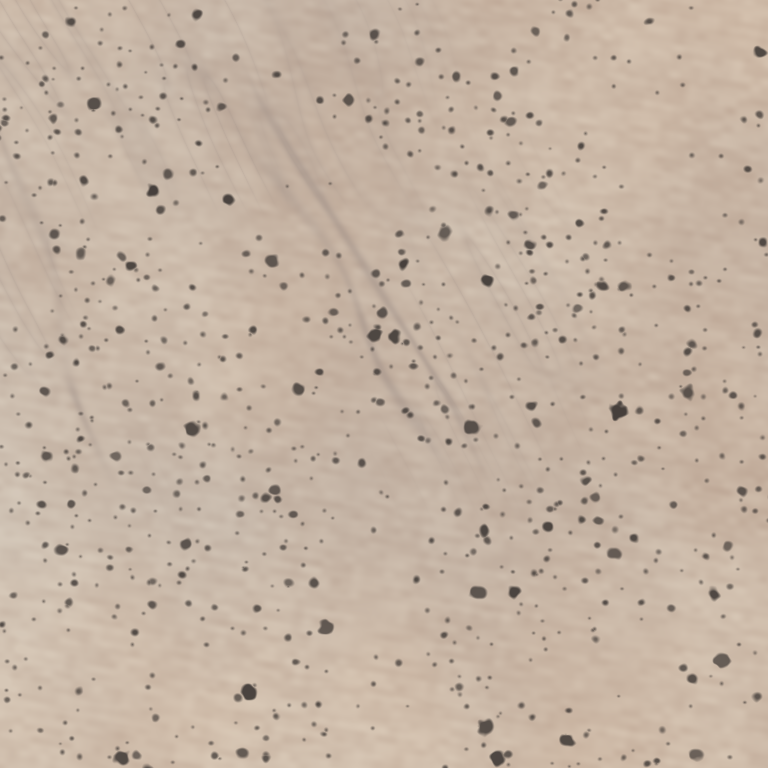
Give the GLSL for this texture, as a WebGL 1 fragment shader.

```glsl
precision highp float;
uniform vec2 u_resolution;

#define SHADOW_COLOR vec3(0.735, 0.650, 0.585)
#define LIGHT_COLOR vec3(0.828, 0.766, 0.700)
#define CREASE_COLOR vec3(0.615, 0.555, 0.525)
#define SPECK_COLOR vec3(0.270, 0.245, 0.230)
#define WARM_TINT vec3(0.016, -0.004, -0.020)
#define SPECK_BLUR 0.0026
#define SPECK_AMOUNT 1.0
#define CREASE_STRENGTH 0.50
#define MOTTLE_CONTRAST 0.85
#define GRAIN_CONTRAST 0.34

float hash(vec2 p) {
  return fract(sin(dot(p, vec2(127.1, 311.7))) * 43758.5453);
}

vec2 hash2(vec2 p) {
  return vec2(hash(p), hash(p + 57.3));
}

float noise(vec2 p) {
  vec2 cell = floor(p);
  vec2 f = fract(p);
  f = f * f * (3.0 - 2.0 * f);
  float low = mix(hash(cell), hash(cell + vec2(1.0, 0.0)), f.x);
  float high = mix(hash(cell + vec2(0.0, 1.0)), hash(cell + 1.0), f.x);
  return mix(low, high, f.y);
}

float fbm(vec2 p) {
  float sum = 0.0;
  float weight = 0.5;
  for (int i = 0; i < 4; i++) {
    sum += weight * noise(p);
    p = mat2(1.6, 1.2, -1.2, 1.6) * p + 7.7;
    weight *= 0.5;
  }
  return sum / 0.9375;
}

// One layer of scattered round specks, thinned and gathered by noise
float specks(vec2 p, float cells, float chance, vec2 radii, float seed) {
  vec2 home = floor(p * cells);
  float cover = 0.0;
  for (int j = -1; j <= 1; j++) {
    for (int i = -1; i <= 1; i++) {
      vec2 cell = home + vec2(float(i), float(j));
      vec2 key = cell + seed;
      vec2 center = (cell + hash2(key)) / cells;
      float cluster = smoothstep(0.2, 0.8, noise(center * 8.0 + 31.0));
      float present = step(hash(key + 13.7), chance * (0.3 + 1.4 * cluster));
      float size = hash(key + 29.1);
      float radius = mix(radii.x, radii.y, size * size);
      vec2 d = p - center;
      d.y *= 0.9 + 0.35 * hash(key + 41.9);
      float lobes = (noise(p * 130.0 + seed) - 0.5) * radius * 0.7;
      float spot = 1.0 - smoothstep(radius - SPECK_BLUR, radius + SPECK_BLUR, length(d) + lobes);
      float strength = mix(0.72, 1.0, hash(key + 67.3));
      cover = max(cover, present * spot * strength);
    }
  }
  return cover;
}

// Soft slanted folds with fine parallel wrinkles beside them
float creases(vec2 p) {
  float wander = 0.09 * (noise(p * vec2(2.0, 5.0) + 4.0) - 0.5);
  float across = p.x + 0.55 * p.y + wander;
  float ridge = 1.0 - abs(2.0 * noise(vec2(across * 48.0, p.y * 5.0)) - 1.0);
  float wrinkles = pow(ridge, 5.0) * smoothstep(0.45, 0.75, noise(p * 5.0 + 17.0));
  float region = smoothstep(0.25, 0.6, p.y) * (1.0 - smoothstep(0.95, 1.25, across));
  float total = 0.45 * wrinkles * region;
  for (int i = 0; i < 3; i++) {
    float k = float(i);
    float slope = mix(0.3, 0.62, min(k, 1.0));
    float start = 0.07 + 0.36 * min(k, 1.0) - 0.055 * max(k - 1.0, 0.0);
    float path = start + slope * (0.65 - p.y) + 0.06 * min(k, 1.0);
    float bend = 0.07 * (noise(vec2(p.y * 6.0, k * 9.0)) - 0.5);
    float d = p.x - path - bend;
    float width = 0.004 + 0.007 * noise(vec2(p.y * 11.0, k + 3.0));
    float ends = smoothstep(0.34, 0.5, p.y) * (1.0 - smoothstep(0.78, 0.95, p.y));
    float broken = smoothstep(0.15, 0.65, noise(vec2(p.y * 13.0, k * 5.0 + 2.0)));
    total += exp(-d * d / (width * width)) * ends * mix(0.25, 0.85, broken);
  }
  return min(total, 1.0);
}

void main() {
  vec2 p = gl_FragCoord.xy / u_resolution.y;

  // Broad mottling, lighter toward the lower left
  float shade = 0.86 - 0.22 * p.x - 0.18 * p.y;
  shade += MOTTLE_CONTRAST * (fbm(p * 4.0 + 2.3) - 0.5);

  // Fine surface grain, drawn out sideways
  vec2 q = mat2(0.98, 0.17, -0.17, 0.98) * p;
  float grain = noise(q * vec2(28.0, 115.0)) + noise(q * vec2(75.0, 90.0) + 9.0) - 1.0;
  shade += GRAIN_CONTRAST * grain;

  vec3 color = mix(SHADOW_COLOR, LIGHT_COLOR, clamp(shade, -0.15, 1.12));
  color += WARM_TINT * (1.6 * fbm(p * 3.0 + 21.0) + 0.5 * p.x - 1.0);
  color = mix(color, CREASE_COLOR, CREASE_STRENGTH * creases(p));

  // Large, medium and small dark specks
  float dark = specks(p, 14.0, 0.20 * SPECK_AMOUNT, vec2(0.0060, 0.0105), 3.0);
  dark = max(dark, 0.92 * specks(p, 26.0, 0.30 * SPECK_AMOUNT, vec2(0.0036, 0.0062), 101.0));
  dark = max(dark, 0.80 * specks(p, 44.0, 0.30 * SPECK_AMOUNT, vec2(0.0014, 0.0034), 211.0));
  color = mix(color, SPECK_COLOR, dark);

  gl_FragColor = vec4(color, 1.0);
}
```
